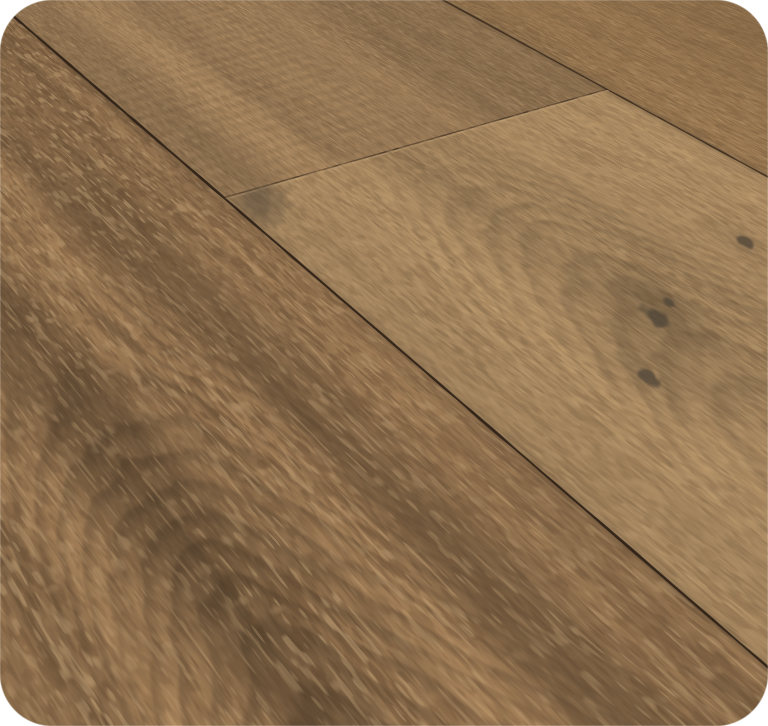
Give the GLSL for this texture, as a Shadertoy shader.

```glsl
// Oiled oak floor planks in perspective, with dark seams, grain, knots and rounded white corners.

const vec2 VANISH = vec2(-1.008, 1.809);  // where the plank edges converge
const float FIRST_SEAM = 1.159;
const float PLANK_WIDTH = 0.676;
const float CROSS_SEAM = 0.892;
const vec3 SEAM_DARK = vec3(0.17, 0.12, 0.08);
const vec3 PALE_FIBRE = vec3(0.78, 0.66, 0.49);
const vec3 PORE_DARK = vec3(0.35, 0.25, 0.16);
const vec3 KNOT_GREY = vec3(0.31, 0.27, 0.22);

float hash(vec2 p) {
    return fract(sin(dot(p, vec2(127.1, 311.7))) * 43758.5453);
}

float noise(vec2 p) {
    vec2 i = floor(p), f = fract(p);
    f = f * f * (3.0 - 2.0 * f);
    return mix(mix(hash(i), hash(i + vec2(1, 0)), f.x),
               mix(hash(i + vec2(0, 1)), hash(i + vec2(1, 1)), f.x), f.y);
}

float fbm(vec2 p) {
    float sum = 0.0, gain = 0.5;
    for (int i = 0; i < 4; i++) {
        sum += gain * noise(p);
        p = p * 2.03 + 17.3;
        gain *= 0.5;
    }
    return sum;
}

// Soft band of the given width around a centre
float band(float x, float centre, float width) {
    float t = (x - centre) / width;
    return exp(-t * t);
}

// Nested arches of growth rings around a lengthwise axis
float cathedral(vec2 g, float axis, float rings) {
    float x = g.x - axis;
    float warp = 0.09 * (noise(g * vec2(10.0, 9.0)) - 0.5) + 0.012 * (noise(g * vec2(55.0, 40.0)) - 0.5);
    float r = fract((g.y + 4.0 * x * x + warp) * rings);
    float line = smoothstep(0.25, 0.8, r) * (1.0 - smoothstep(0.8, 1.0, r));
    float fade = 1.0 - smoothstep(0.10, 0.25, abs(x));
    return line * fade * (1.0 - smoothstep(0.81, 0.90, g.y));
}

// Short fibres stretched along the plank
float fibres(vec2 g, vec2 scale, float threshold) {
    return smoothstep(threshold, threshold + 0.25, noise(g * scale));
}

// Elliptic distance; x of the size runs along the grain
float grainDistance(vec2 p, vec2 centre, vec2 size) {
    vec2 dir = normalize(centre - VANISH), d = p - centre;
    return length(vec2(dot(d, dir), dot(d, vec2(-dir.y, dir.x))) / size);
}

float lineMask(float d, float halfWidth, float px) {
    return 1.0 - smoothstep(halfWidth - 0.6 * px, halfWidth + 0.8 * px, d);
}

float roundedBox(vec2 p, vec2 halfSize, float radius) {
    vec2 q = abs(p) - halfSize + radius;
    return length(max(q, 0.0)) + min(max(q.x, q.y), 0.0) - radius;
}

void mainImage(out vec4 fragColor, in vec2 fragCoord) {
    float px = 1.0 / iResolution.x;
    vec2 p = fragCoord * px;
    vec2 size = vec2(1.0, iResolution.y * px);

    // Floor coordinates: x across the planks, y along them
    float down = VANISH.y - p.y;
    float lane = (p.x - VANISH.x) / down;
    vec2 g = vec2(lane, 1.0 / down - 0.19 * (lane - FIRST_SEAM));
    float plank = floor((lane - FIRST_SEAM) / PLANK_WIDTH);
    float left = float(plank < 0.0), right = float(plank > 0.0);
    float middle = 1.0 - left - right;
    float back = middle * step(CROSS_SEAM, g.y);
    float front = middle - back;

    // Plank tone with broad bands and medium streaks
    vec3 col = left * vec3(0.565, 0.44, 0.305) + front * vec3(0.635, 0.515, 0.365)
             + back * vec3(0.60, 0.48, 0.34) + right * vec3(0.575, 0.45, 0.305);
    vec2 w = g + vec2(0.02 * (fbm(g * vec2(6.0, 9.0)) - 0.5), 0.0);
    float bands = left * (0.14 * band(w.x, 0.67, 0.06) + 0.06 * band(w.x, 0.93, 0.03)
                - 0.12 * band(w.x, 1.03, 0.06) - 0.13 * band(w.x, 0.79, 0.06))
                + back * (0.13 * band(w.x, 1.30, 0.05) - 0.04) + 0.03 * front;
    w += 7.0 * vec2(plank, back);
    float broad = fbm(w * vec2(9.0, 2.5)) - 0.47;
    float streak = fbm(w * vec2(48.0, 7.0)) - 0.47;
    col *= 1.0 + bands + broad * mix(0.22, 0.38, left) + streak * mix(0.13, 0.34, left);

    // Growth rings
    float rings = left * cathedral(g, 0.81, 42.0) + front * cathedral(g, 1.45, 36.0);
    col *= 1.0 - rings * mix(0.09, 0.13, left);

    // Fine pores and pale fibres, strongest on the left plank
    float pores = max(fibres(w, vec2(230.0, 95.0), 0.52), fibres(w + 1.3, vec2(310.0, 150.0), 0.55));
    float pale = max(fibres(w + 3.7, vec2(290.0, 130.0), 0.62), fibres(w + 5.1, vec2(230.0, 120.0), 0.74));
    float patchy = 0.6 + 0.8 * noise(w * vec2(22.0, 12.0));
    col = mix(col, PORE_DARK, pores * patchy * mix(0.15, 0.25, left));
    col = mix(col, PALE_FIBRE, pale * patchy * mix(0.17, 0.32, left));
    col *= 1.0 + 0.10 * (noise(w * vec2(420.0, 260.0)) - 0.5);

    // Faint saw ripples on the far board
    col *= 1.0 + 0.025 * back * sin(g.y * 620.0) * smoothstep(0.4, 0.7, noise(g * 9.0));

    // Knots with soft brown halos, and a stained corner
    vec3 knots[4] = vec3[4](vec3(0.853, 0.533, 0.020), vec3(0.844, 0.456, 0.020),
                            vec3(0.872, 0.551, 0.012), vec3(0.970, 0.630, 0.013));
    float ragged = noise(p * 90.0) - 0.5;
    for (int i = 0; i < 4; i++) {
        vec3 k = knots[i];
        float halo = band(grainDistance(p, k.xy, k.z * vec2(4.5, 1.6)), 0.0, 1.0);
        float core = grainDistance(p, k.xy, k.z * vec2(1.0, 0.5)) + 0.7 * ragged;
        col *= 1.0 - 0.12 * front * halo;
        col = mix(col, KNOT_GREY, 0.75 * front * (1.0 - smoothstep(0.5, 1.2, core)));
    }
    float stain = grainDistance(p, vec2(0.335, 0.687), vec2(0.045, 0.04)) + 0.5 * ragged;
    col = mix(col, KNOT_GREY, 0.5 * front * (1.0 - smoothstep(0.2, 1.2, stain)));

    // Long seams with a worn pale edge, then the thin broken end joint
    float offset = lane - FIRST_SEAM - PLANK_WIDTH * floor((lane - FIRST_SEAM) / PLANK_WIDTH + 0.5);
    float d = offset * down / sqrt(1.0 + lane * lane);
    float wear = noise(g * vec2(20.0, 90.0));
    float far = step(1.5, lane);
    float halfWidth = mix(0.0014, 0.0008, far) * (0.7 + 0.6 * wear);
    col = mix(col, PALE_FIBRE, 0.3 * wear * lineMask(abs(d - 0.003), 0.001, px));
    col *= 1.0 - 0.16 * exp(-abs(d) * 200.0);
    col = mix(col, SEAM_DARK, mix(0.9, 0.75, far) * lineMask(abs(d), halfWidth, px));
    float joint = (g.y - CROSS_SEAM) * 1.52;
    float chips = noise(p * vec2(130.0, 60.0));
    col = mix(col, PALE_FIBRE, 0.55 * middle * chips * lineMask(abs(joint + 0.002), 0.0012, px));
    col = mix(col, SEAM_DARK, middle * (0.25 + 0.5 * chips) * lineMask(abs(joint), 0.0008, px));

    // White rounded corners
    float edge = roundedBox(p - 0.5 * size, 0.5 * size, 0.068);
    col = mix(col, vec3(1.0), smoothstep(-px, px, edge));
    fragColor = vec4(clamp(col, 0.0, 1.0), 1.0);
}
```
